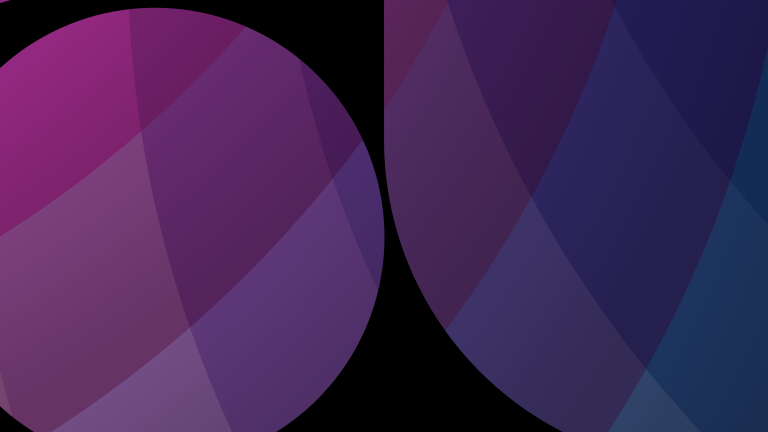
Write a Shadertoy shader that draws this background.

```glsl
// Two rounded panels on black, crossed by translucent curved bands from magenta to navy.

// Coverage of the inside of a signed distance, one pixel wide at the edge
float cover(float dist) {
    return clamp(0.5 - dist * iResolution.y, 0.0, 1.0);
}

float disc(vec2 p, vec2 centre, float radius) {
    return length(p - centre) - radius;
}

// Beyond an arc, take a new tint and restart the depth used for shading
void addBand(inout vec3 colour, inout float depth, float dist, vec3 tint) {
    float beyond = cover(-dist);
    colour = mix(colour, tint, beyond);
    depth = mix(depth, dist, beyond);
}

// Each band darkens away from its upper edge
vec3 shade(vec3 colour, float depth) {
    return colour * (1.09 - 0.55 * clamp(depth, 0.0, 0.36));
}

vec3 leftPanel(vec2 p) {
    float firstArc = disc(p, vec2(-1.384, 2.650), 2.597);
    float depth = firstArc + 0.3;
    vec3 colour = vec3(0.38, 0.09, 0.38);
    addBand(colour, depth, firstArc, vec3(0.31, 0.12, 0.375));
    addBand(colour, depth, disc(p, vec2(-1.368, 2.308), 2.745), vec3(0.275, 0.165, 0.405));

    // Pale veils to the left of the steep arcs
    vec3 veil = mix(vec3(0.09, 0.02, 0.05), vec3(0.075, 0.075, 0.04), cover(-firstArc));
    colour += vec3(0.06, 0.035, 0.03) * cover(-disc(p, vec2(3.076, 1.377), 2.438));
    colour += veil * cover(-disc(p, vec2(2.907, 1.096), 2.611));
    colour += vec3(0.06, 0.06, 0.03) * cover(-disc(p, vec2(2.745, 0.838), 2.832));
    return shade(colour, depth);
}

vec3 rightPanel(vec2 p) {
    float firstArc = disc(p, vec2(-1.296, 2.204), 2.627);
    float depth = firstArc + 0.3;
    vec3 colour = vec3(0.26, 0.07, 0.29);
    addBand(colour, depth, firstArc, vec3(0.19, 0.08, 0.29));
    addBand(colour, depth, disc(p, vec2(-1.079, 1.817), 2.637), vec3(0.125, 0.105, 0.31));
    addBand(colour, depth, disc(p, vec2(-0.856, 1.461), 2.694), vec3(0.07, 0.16, 0.31));

    // Pale veils to the left of the steep arcs
    colour += vec3(0.035, 0.03, 0.03) * cover(-disc(p, vec2(3.546, 2.100), 2.398));
    colour += vec3(0.065, 0.05, 0.035) * cover(-disc(p, vec2(3.560, 1.8125), 2.653));
    return shade(colour, depth);
}

void mainImage(out vec4 fragColor, in vec2 fragCoord) {
    vec2 p = fragCoord / iResolution.y;

    // Left disc, with the tip of another above it
    float leftShape = min(disc(p, vec2(0.359, 0.451), 0.531),
                          disc(p, vec2(-0.13, 1.508), 0.531));

    // Right shape: straight side above, round below
    vec2 q = p - vec2(1.648, 0.676);
    float rightShape = length(vec2(q.x, min(q.y, 0.0))) - 0.759;

    vec3 colour = leftPanel(p) * cover(leftShape);
    colour = mix(colour, rightPanel(p), cover(rightShape));
    fragColor = vec4(colour, 1.0);
}
```
